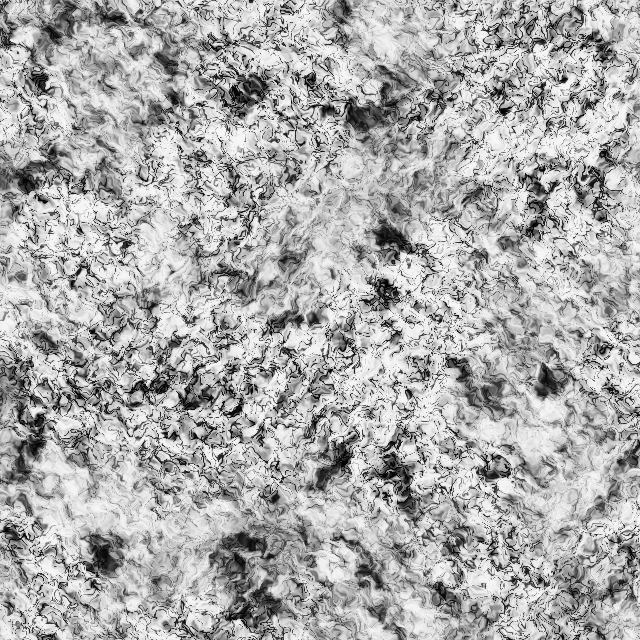
Reproduce this texture procedurally as a Shadertoy shader.

```glsl
#define PATCH_SCALE 4.0
#define BLOT_SCALE 9.0
#define STREAK_SCALE 15.0
#define FACET_SCALE 42.0
#define GRAIN_SCALE 48.0
#define CRACK_SCALE 9.0
#define CRACK_WIDTH 0.0068
#define CRACK_DEPTH 2.3
#define JAGGEDNESS 0.0035
#define CONTRAST 1.45
#define EXPOSURE 1.72
#define WHITE_LEVEL 0.97

float hash(vec2 p) {
    vec3 h = fract(p.xyx * 0.1031);
    h += dot(h, h.yzx + 33.33);
    return fract((h.x + h.y) * h.z);
}

mat2 rotation(float angle) {
    float c = cos(angle), s = sin(angle);
    return mat2(c, -s, s, c);
}

float cornerSlope(vec2 cell, vec2 offset) {
    float angle = 6.2832 * hash(cell);
    return dot(vec2(cos(angle), sin(angle)), offset);
}

// Gradient noise scaled to unit deviation
float noise(vec2 p) {
    vec2 i = floor(p), f = p - i, e = vec2(1, 0);
    vec2 u = f * f * f * (f * (f * 6.0 - 15.0) + 10.0);
    float low = mix(cornerSlope(i, f), cornerSlope(i + e, f - e), u.x);
    float high = mix(cornerSlope(i + e.yx, f - e.yx),
                     cornerSlope(i + e.xx, f - e.xx), u.x);
    return 4.6 * mix(low, high, u.y);
}

// Octave sum, normalized to unit deviation
float fbm(vec2 p, int octaves, float gain) {
    float sum = 0.0, power = 0.0, amplitude = 1.0;
    for (int i = 0; i < octaves; i++) {
        sum += amplitude * noise(p);
        power += amplitude * amplitude;
        amplitude *= gain;
        p = rotation(0.3) * p * 2.03 + 17.3;
    }
    return sum / sqrt(power);
}

// Rotated coordinates, elongated along the given angle
vec2 grainSpace(vec2 p, float angle, float stretch) {
    return rotation(angle) * p * vec2(1.0 / stretch, stretch);
}

// Flat angular flakes with softened borders
float facets(vec2 p) {
    vec2 cell = floor(p);
    float tone = 0.0, total = 0.0;
    for (int y = -1; y <= 1; y++)
    for (int x = -1; x <= 1; x++) {
        vec2 id = cell + vec2(x, y);
        vec2 d = id + vec2(hash(id), hash(id + 71.7)) - p;
        float weight = exp(-30.0 * dot(d, d));
        tone += weight * (2.0 * hash(id + 37.1) - 1.0);
        total += weight;
    }
    return tone / max(total, 1e-9);
}

// Broken dark lines, from long fissures to hairlines
float cracks(vec2 p) {
    float intact = 1.0, scale = CRACK_SCALE;
    for (int i = 0; i < 5; i++) {
        float k = float(i);
        vec2 q = grainSpace(p, 0.75 + 1.9 * k, 1.3) * scale + 23.0 * k;
        float opening = smoothstep(-0.3, 1.0, noise(p * scale * 0.6 + 51.0 + 9.0 * k));
        float width = CRACK_WIDTH * scale * opening + 0.001;
        float line = 1.0 - smoothstep(0.0, width, abs(noise(q)));
        intact *= 1.0 - line * smoothstep(0.0, 0.3, opening);
        scale *= 1.9;
    }
    return 1.0 - intact;
}

void mainImage(out vec4 fragColor, in vec2 fragCoord) {
    vec2 uv = fragCoord / iResolution.y;

    // Jagged displacement
    vec2 p = uv + JAGGEDNESS * vec2(fbm(uv * 28.0 + 5.0, 3, 0.55),
                                    fbm(uv * 28.0 + 90.0, 3, 0.55));

    // Broad zones: shattered pale rock against smooth grey rock
    float patches = fbm(p * PATCH_SCALE + 3.0, 3, 0.6);
    float rough = smoothstep(-1.1, 0.9, fbm(p * PATCH_SCALE + 40.0, 3, 0.6));
    float lean = smoothstep(-0.5, 0.5, noise(uv * 3.0 + 60.0));

    // Streaks and grain along two crossing directions
    vec2 rising = grainSpace(p, 0.95, 1.4);
    vec2 falling = grainSpace(p, -0.7, 1.4);
    float streaks = mix(fbm(falling * STREAK_SCALE, 3, 0.7),
                        fbm(rising * STREAK_SCALE + 11.0, 3, 0.7), lean);
    float grain = mix(fbm(falling * GRAIN_SCALE + 31.0, 3, 0.85),
                      fbm(rising * GRAIN_SCALE + 77.0, 3, 0.85), lean);
    float flakes = facets(mix(falling, rising, step(0.5, lean)) * FACET_SCALE);

    // Ragged dark stains
    float blots = smoothstep(0.8, 1.9, fbm(p * BLOT_SCALE + 120.0, 4, 0.65));

    // Combined height and tone curve
    float height = 0.28 * patches + 0.5 * (rough - 0.5) + 0.42 * streaks;
    height += mix(0.45, 0.65, rough) * grain + 0.45 * flakes * mix(0.5, 1.0, rough);
    height -= CRACK_DEPTH * cracks(p) * mix(0.35, 1.0, rough) + 1.3 * blots;
    float grey = WHITE_LEVEL / (1.0 + exp(-CONTRAST * height - EXPOSURE));
    fragColor = vec4(vec3(grey), 1.0);
}
```
